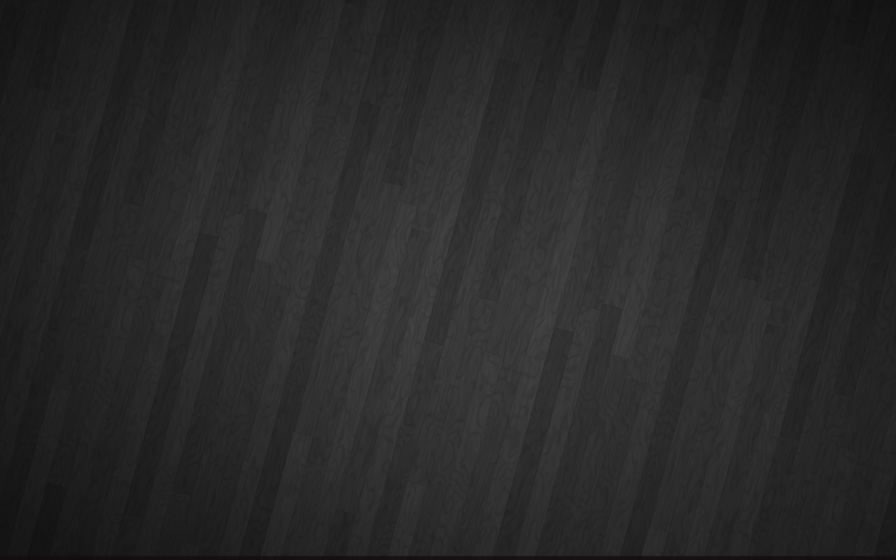
This texture is drawn by a WebGL 1 fragment shader. Its source:

```glsl
precision highp float;

uniform vec2 u_resolution;

// Lengths are in canvas heights
const vec2 ALONG = vec2(0.2588, 0.9659);  // direction of the boards
const float BOARD_WIDTH = 0.0365;
const float BOARD_LENGTH = 0.52;
const float TILE_COLUMNS = 18.0;          // boards before the floor repeats
const float TILE_ROWS = 3.0;
const float COLUMN_SHIFT = 0.75;
const float SEAM_WIDTH = 0.0011;
const float SEAM_DEPTH = 0.13;
const float TONE_DARK = 0.84;
const float TONE_LIGHT = 1.15;
const vec3 TONE_WEIGHTS = vec3(0.50, 0.18, 0.32);  // board, column, alternation
const float FIBRE_DEPTH = 0.085;
const float FIGURE_DEPTH = 0.16;
const vec2 LIGHT_CENTER = vec2(0.53, 0.46);  // fraction of the canvas
const vec2 LIGHT_FALLOFF = vec2(2.9, 2.2);
const float LIGHT_SKEW = 0.9;
const vec3 SHADOW_COLOR = vec3(0.034);
const vec3 LIT_COLOR = vec3(0.229);
const vec3 BASE_COLOR = vec3(0.075, 0.045, 0.060);
const float BASE_HEIGHT = 0.007;

float hash(vec2 p) {
  vec3 q = fract(p.xyx * vec3(0.1031, 0.1030, 0.0973));
  q += dot(q, q.yzx + 33.33);
  return fract((q.x + q.y) * q.z);
}

float noise(vec2 p) {
  vec2 i = floor(p);
  vec2 f = fract(p);
  f = f * f * (3.0 - 2.0 * f);
  float low = mix(hash(i), hash(i + vec2(1.0, 0.0)), f.x);
  float high = mix(hash(i + vec2(0.0, 1.0)), hash(i + vec2(1.0, 1.0)), f.x);
  return mix(low, high, f.y);
}

// Fine fibres plus arched growth rings, running along y
float woodGrain(vec2 p, float seed) {
  vec2 offset = vec2(seed * 91.0, seed * 57.0);
  float fibre = noise(p * vec2(280.0, 28.0) + offset);
  float pores = noise(p * vec2(250.0, 110.0) + offset.yx);
  float field = noise(p * vec2(46.0, 11.0) + offset);
  field += 0.15 * noise(p * vec2(110.0, 50.0) + offset);
  float ring = abs(fract(field * 6.0) * 2.0 - 1.0);
  float figure = smoothstep(0.55, 1.0, ring) * (0.3 + 0.7 * pores);
  return 1.0 + FIBRE_DEPTH * (fibre + pores - 1.0) - FIGURE_DEPTH * figure;
}

// Relative brightness of the floor
float boards(vec2 p, float pixel) {
  vec2 floorPos = vec2(dot(p, vec2(ALONG.y, -ALONG.x)), dot(p, ALONG));
  vec2 grid = floorPos / vec2(BOARD_WIDTH, BOARD_LENGTH);
  grid.x += COLUMN_SHIFT;
  float column = mod(floor(grid.x), TILE_COLUMNS);
  grid.y += hash(vec2(column, 7.0)) * TILE_ROWS;
  float row = mod(floor(grid.y), TILE_ROWS);

  vec2 cell = fract(grid);
  vec2 local = cell * vec2(BOARD_WIDTH, BOARD_LENGTH);
  float seed = hash(vec2(column + 3.0, row + 19.0));
  float boardTone = hash(vec2(row + 41.0, column + 11.0));
  float columnTone = hash(vec2(column + 29.0, 5.0));
  vec3 tones = vec3(boardTone, columnTone, mod(column, 2.0));
  float tone = mix(TONE_DARK, TONE_LIGHT, dot(TONE_WEIGHTS, tones));

  // Seams on the long sides and the board ends
  vec2 edge = min(cell, 1.0 - cell) * vec2(BOARD_WIDTH, BOARD_LENGTH);
  float gap = min(edge.x, edge.y);
  float halfSeam = 0.5 * SEAM_WIDTH;
  float seam = 1.0 - smoothstep(halfSeam - 0.5 * pixel, halfSeam + 0.5 * pixel, gap);
  return tone * woodGrain(local, seed) * (1.0 - SEAM_DEPTH * seam);
}

void main() {
  float pixel = 1.0 / u_resolution.y;
  vec2 uv = gl_FragCoord.xy / u_resolution;

  // Four samples per pixel smooth the steps between boards
  float wood = 0.0;
  for (int i = 0; i < 4; i++) {
    float k = float(i);
    vec2 jitter = vec2(mod(k, 2.0), floor(k / 2.0)) * 0.5 - 0.25;
    wood += 0.25 * boards((gl_FragCoord.xy + jitter) * pixel, pixel);
  }

  // Soft spotlight, dimmest at the upper right and lower left
  vec2 d = uv - LIGHT_CENTER;
  float light = exp(-dot(LIGHT_FALLOFF, d * d) - LIGHT_SKEW * d.x * d.y);
  vec3 color = mix(SHADOW_COLOR, LIT_COLOR, light) * wood;

  // Dark strip at the foot
  float strip = 1.0 - smoothstep(BASE_HEIGHT - pixel, BASE_HEIGHT + pixel, uv.y);
  color = mix(color, BASE_COLOR, 0.8 * strip);

  gl_FragColor = vec4(color, 1.0);
}
```
